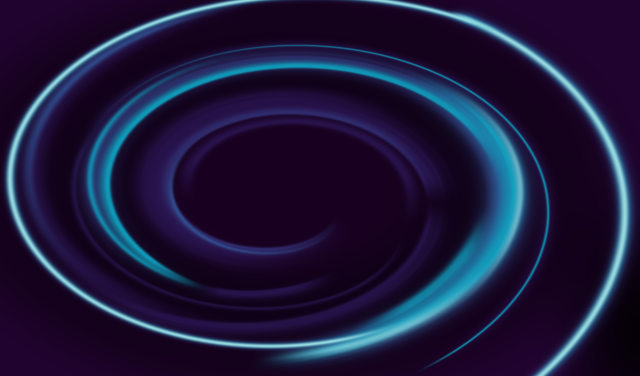
Write a WebGL 2 fragment shader that draws this background.

```glsl
#version 300 es
precision highp float;
uniform vec2 u_resolution;
out vec4 outColor;

// Layout, in units of canvas height
const vec2 CENTER = vec2(0.755, 0.502);
const float FLATTEN = 1.6;
const float STREAK_FREQ = 95.0;
const float STREAK_DEPTH = 0.5;

// Palette
const vec3 CORE = vec3(0.095, 0.004, 0.125);
const vec3 SHADE = vec3(0.060, 0.005, 0.090);
const vec3 OUTER = vec3(0.130, 0.012, 0.185);
const vec3 VIOLET = vec3(0.170, 0.090, 0.340);
const vec3 INDIGO = vec3(0.190, 0.200, 0.460);
const vec3 STEEL = vec3(0.190, 0.330, 0.580);
const vec3 CYAN = vec3(0.060, 0.620, 0.740);
const vec3 PALE = vec3(0.620, 0.860, 0.880);

float hash(vec2 p) {
  p = fract(p * vec2(0.1031, 0.1137));
  p += dot(p, p.yx + 33.33);
  return fract((p.x + p.y) * p.x * 17.0);
}

float noise(vec2 p) {
  vec2 i = floor(p), f = fract(p);
  f = f * f * (3.0 - 2.0 * f);
  return mix(mix(hash(i), hash(i + vec2(1, 0)), f.x),
             mix(hash(i + vec2(0, 1)), hash(i + vec2(1, 1)), f.x), f.y);
}

// Cubic through four evenly spaced radii
float spiralRadius(float t, vec4 r) {
  float a = 1.0 - 3.0 * t, b = 1.0 - 1.5 * t, c = 1.0 - t;
  return dot(r, vec4(a * b * c, 9.0 * t * b * c, -4.5 * t * a * c, t * a * b));
}

// Spiral arc: span in degrees, softness toward (inside, outside), fades at (start, end)
float arc(vec2 polar, vec2 span, vec4 radii, vec2 soft, vec2 fade) {
  float t = mod(polar.y - span.x, 360.0) / (span.y - span.x);
  if (t > 1.0) return 0.0;
  float d = polar.x - spiralRadius(t, radii);
  float w = d < 0.0 ? soft.x : soft.y;
  float ends = smoothstep(0.0, fade.x, t) * (1.0 - smoothstep(1.0 - fade.y, 1.0, t));
  float streak = noise(vec2(d * STREAK_FREQ + 40.0, t * 3.0 + radii.x * 50.0));
  float grain = mix(1.0, 0.5 + streak, STREAK_DEPTH * smoothstep(0.008, 0.04, w));
  return clamp(exp(-d * d / (w * w)) * ends * grain, 0.0, 1.0);
}

void paint(inout vec3 col, vec3 tint, float mask) {
  col = mix(col, tint, clamp(mask, 0.0, 1.0));
}

vec3 background(vec2 p, float r) {
  vec3 col = mix(CORE, SHADE, smoothstep(0.25, 0.48, r));
  col = mix(col, CORE, smoothstep(0.55, 0.68, r) * 0.5);
  col = mix(col, OUTER, smoothstep(0.74, 1.02, r));
  float corner = smoothstep(0.30, 0.0, length((p - vec2(1.70, 0.12)) * vec2(1.0, 0.6)));
  return col * (1.0 - 0.85 * corner);
}

void main() {
  vec2 p = gl_FragCoord.xy / u_resolution.y;
  vec2 q = (p - CENTER) * vec2(1.0, FLATTEN);
  vec2 s = vec2(length(q), degrees(atan(q.y, q.x)));
  vec3 col = background(p, s.x);

  // Faint inner rings
  paint(col, VIOLET, 0.60 * arc(s, vec2(20, 280), vec4(0.40, 0.385, 0.36, 0.33), vec2(0.045, 0.03), vec2(0.3, 0.3)));
  paint(col, VIOLET, 0.75 * arc(s, vec2(200, 355), vec4(0.650, 0.610, 0.490, 0.390), vec2(0.010, 0.040), vec2(0.3, 0.15)));
  paint(col, VIOLET, 0.80 * arc(s, vec2(-30, 196), vec4(0.362, 0.298, 0.268, 0.250), vec2(0.012, 0.022), vec2(0.2, 0.2)));
  paint(col, VIOLET, 0.60 * arc(s, vec2(150, 330), vec4(0.556, 0.555, 0.510, 0.364), vec2(0.006, 0.010), vec2(0.1, 0.2)));
  paint(col, VIOLET, 0.80 * arc(s, vec2(240, 293), vec4(0.477, 0.457, 0.422, 0.382), vec2(0.008, 0.030), vec2(0.2, 0.4)));

  // Central curl and its bright rim
  vec2 curlSpan = vec2(-12, 323);
  vec4 curl = vec4(0.395, 0.315, 0.298, 0.178);
  paint(col, VIOLET, 0.90 * arc(s, curlSpan, curl, vec2(0.007, 0.060), vec2(0.06, 0.25)));
  paint(col, INDIGO, 0.75 * arc(s, curlSpan, curl, vec2(0.008, 0.018), vec2(0.20, 0.20)));
  paint(col, STEEL, 0.80 * arc(s, vec2(130, 320), vec4(0.311, 0.300, 0.287, 0.182), vec2(0.005, 0.008), vec2(0.4, 0.5)));

  // Blue companion inside the outer line
  paint(col, VIOLET, 0.70 * arc(s, vec2(95, 260), vec4(0.777, 0.700, 0.642, 0.605), vec2(0.030, 0.030), vec2(0.2, 0.3)));
  paint(col, STEEL, 0.80 * arc(s, vec2(95, 225), vec4(0.782, 0.725, 0.673, 0.640), vec2(0.012, 0.018), vec2(0.2, 0.7)));

  // Broad cyan band: fill, then its inner and outer edges
  vec2 bandSpan = vec2(-98, 62);
  paint(col, INDIGO, 0.80 * arc(s, vec2(-60, 246), vec4(0.630, 0.570, 0.515, 0.482), vec2(0.045, 0.040), vec2(0.2, 0.25)));
  paint(col, STEEL, 0.85 * arc(s, bandSpan, vec4(0.745, 0.635, 0.590, 0.565), vec2(0.055, 0.055), vec2(0.2, 0.25)));
  paint(col, CYAN, 0.95 * arc(s, bandSpan, vec4(0.755, 0.640, 0.608, 0.570), vec2(0.032, 0.026), vec2(0.15, 0.30)));
  paint(col, CYAN, 0.75 * arc(s, vec2(-75, -8), vec4(0.640, 0.590, 0.555, 0.545), vec2(0.015, 0.030), vec2(0.3, 0.4)));
  paint(col, CYAN, 0.95 * arc(s, vec2(0, 248), vec4(0.573, 0.517, 0.471, 0.477), vec2(0.007, 0.022), vec2(0.15, 0.12)));
  paint(col, CYAN, 0.80 * arc(s, vec2(95, 246), vec4(0.588, 0.539, 0.506, 0.477), vec2(0.010, 0.008), vec2(0.4, 0.2)));
  paint(col, PALE, 0.60 * arc(s, vec2(-50, 50), vec4(0.690, 0.638, 0.625, 0.602), vec2(0.012, 0.008), vec2(0.4, 0.5)));
  paint(col, PALE, 0.65 * arc(s, vec2(-95, -25), vec4(0.735, 0.690, 0.660, 0.632), vec2(0.020, 0.018), vec2(0.3, 0.6)));

  // Thin line around the band
  vec2 threadSpan = vec2(-67, 165);
  vec4 thread = vec4(0.866, 0.679, 0.604, 0.551);
  paint(col, VIOLET, 0.45 * arc(s, threadSpan, thread, vec2(0.020, 0.020), vec2(0.1, 0.1)));
  paint(col, CYAN, 0.80 * arc(s, threadSpan, thread, vec2(0.004, 0.004), vec2(0.05, 0.55)));

  // Outer line: blue halo, then pale core, in two joined arcs
  vec2 rightSpan = vec2(-60, 60), leftSpan = vec2(48, 300);
  vec4 right = vec4(1.110, 0.944, 0.879, 0.866);
  vec4 left = vec4(0.875, 0.764, 0.706, 0.655);
  paint(col, INDIGO, 0.75 * arc(s, rightSpan, right, vec2(0.024, 0.030), vec2(0.02, 0.04)));
  paint(col, INDIGO, 0.65 * arc(s, leftSpan, left, vec2(0.018, 0.016), vec2(0.03, 0.10)));
  paint(col, CYAN, 0.60 * arc(s, rightSpan, right, vec2(0.016, 0.016), vec2(0.02, 0.04)));
  paint(col, PALE, 0.95 * arc(s, rightSpan, right, vec2(0.011, 0.009), vec2(0.02, 0.04)));
  paint(col, CYAN, 0.60 * arc(s, leftSpan, left, vec2(0.012, 0.010), vec2(0.03, 0.05)));
  paint(col, PALE, 0.95 * arc(s, leftSpan, left, vec2(0.008, 0.008), vec2(0.03, 0.08)));

  outColor = vec4(col, 1.0);
}
```
